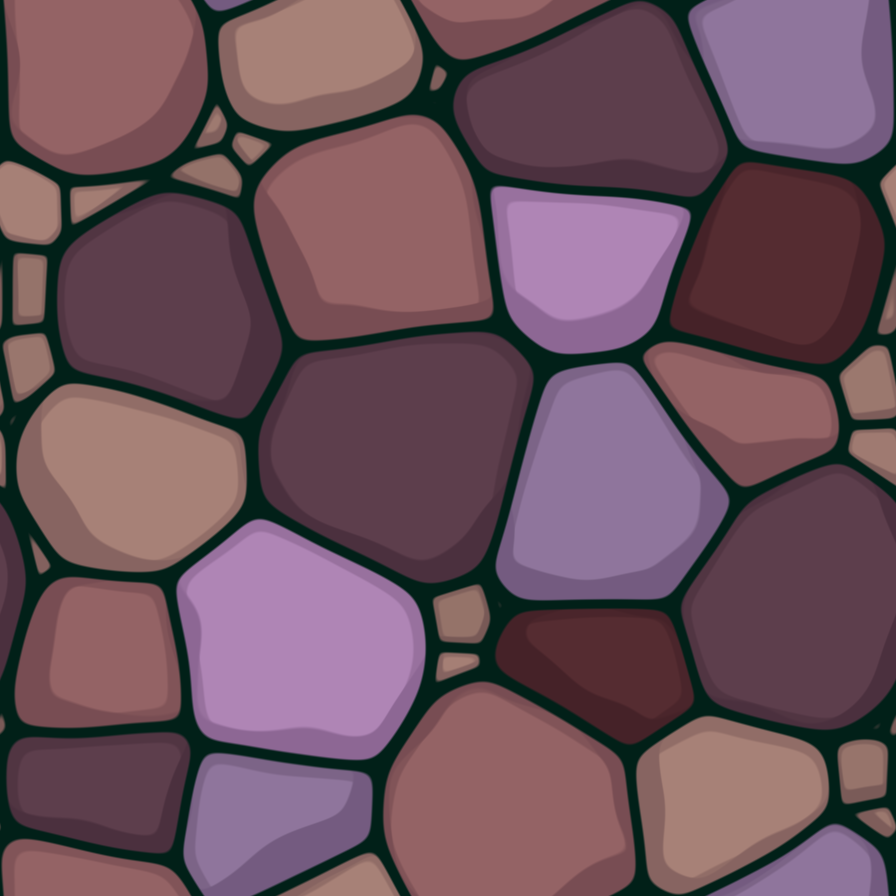
Give the GLSL for this texture, as a three.js fragment shader.

```glsl
varying vec2 vUv;

// Layout, in canvas units
const vec2 STONE_GRID = vec2(4.0, 5.0);
const vec2 PEBBLE_GRID = vec2(11.0);
const float JITTER = 0.64;
const vec2 STONE_WEIGHT = vec2(0.015, 0.031); // squared radius, min and max
const float PEBBLE_WEIGHT = 0.001;
const float WARP = 0.012;
const float WARP_REPEATS = 6.0;

// Edges and shading
const float GAP = 0.0056;
const float RIM = 0.011;
const float SHADOW_REACH = 0.032;
const float SHADOW_WOBBLE = 0.034;
const float SHADOW_REPEATS = 8.0;
const float ROUNDING = 0.0065;
const float PEBBLE_SCALE = 0.42;
const float SOFTNESS = 0.0016;

// Colours
const vec3 GROUT = vec3(0.005, 0.125, 0.095);
const vec3 PLUM = vec3(0.365, 0.243, 0.298);
const vec3 LAVENDER = vec3(0.560, 0.460, 0.610);
const vec3 ROSE = vec3(0.582, 0.388, 0.396);
const vec3 ORCHID = vec3(0.685, 0.520, 0.710);
const vec3 TAN = vec3(0.655, 0.505, 0.465);
const vec3 BROWN = vec3(0.335, 0.172, 0.192);
const vec3 RIM_TINT = vec3(0.87, 0.85, 0.87);
const vec3 SHADOW_TINT = vec3(0.81, 0.78, 0.82);

vec2 hash2(vec2 p) {
  vec3 q = fract(p.xyx * vec3(0.1031, 0.1030, 0.0973));
  q += dot(q, q.yzx + 33.33);
  return fract((q.xx + q.yz) * q.zy);
}

vec2 wrapCell(vec2 cell, vec2 grid) {
  return floor(mod(cell + 0.5, grid));
}

// Gradient noise that wraps after a whole number of cells
float cornerSlope(vec2 cell, vec2 offset, float repeats, float seed) {
  float angle = 6.2832 * hash2(wrapCell(cell, vec2(repeats)) + seed).x;
  return dot(vec2(cos(angle), sin(angle)), offset);
}

float noise(vec2 uv, float repeats, float seed) {
  vec2 p = uv * repeats, c = floor(p), f = p - c;
  vec2 u = f * f * f * (f * (f * 6.0 - 15.0) + 10.0), e = vec2(1.0, 0.0);
  return mix(
    mix(cornerSlope(c, f, repeats, seed), cornerSlope(c + e, f - e, repeats, seed), u.x),
    mix(cornerSlope(c + e.yx, f - e.yx, repeats, seed), cornerSlope(c + 1.0, f - 1.0, repeats, seed), u.x),
    u.y);
}

// Layer 0 holds stones, layer 1 pebbles
vec2 layerGrid(int layer) {
  return layer == 0 ? STONE_GRID : PEBBLE_GRID;
}

// Site position in xy, power weight in z
vec3 siteAt(vec2 cell, int layer) {
  vec2 grid = layerGrid(layer);
  vec2 key = wrapCell(cell, grid) + 7.3 + 31.7 * float(layer);
  vec2 position = (cell + 0.5 + JITTER * (hash2(key) - 0.5)) / grid;
  float pick = hash2(key + 53.1).x;
  float weight = layer == 0 ? mix(STONE_WEIGHT.x, STONE_WEIGHT.y, pick) : PEBBLE_WEIGHT * pick;
  return vec3(position, weight);
}

float power(vec2 p, vec3 site) {
  vec2 d = p - site.xy;
  return dot(d, d) - site.z;
}

// Deals the colours out in fixed shares, keeping neighbours apart
vec3 stoneColour(vec2 id) {
  float slot = floor(mod(5.0 * id.x + 8.0 * id.y + 0.5, 20.0));
  if (slot < 5.0) return PLUM;
  if (slot < 8.0) return LAVENDER;
  if (slot < 13.0) return ROSE;
  if (slot < 15.0) return ORCHID;
  return slot < 18.0 ? TAN : BROWN;
}

void main() {
  vec2 p = vUv + WARP * vec2(noise(vUv, WARP_REPEATS, 3.7), noise(vUv, WARP_REPEATS, 19.1));

  // Owner of this point in the weighted cell diagram
  vec3 owner = vec3(0.0);
  vec2 ownerCell = vec2(0.0);
  float nearest = 1e5, isPebble = 0.0;
  for (int layer = 0; layer < 2; layer++)
    for (int y = -2; y <= 2; y++)
      for (int x = -2; x <= 2; x++) {
        vec2 cell = floor(p * layerGrid(layer)) + vec2(float(x), float(y));
        vec3 site = siteAt(cell, layer);
        float d = power(p, site);
        if (d < nearest) { nearest = d; owner = site; ownerCell = cell; isPebble = float(layer); }
      }

  // Rounded distance to the border, and one pulled inward on the shaded side
  vec2 id = wrapCell(ownerCell, isPebble > 0.5 ? PEBBLE_GRID : STONE_GRID);
  float scale = mix(1.0, PEBBLE_SCALE, isPebble), k = ROUNDING * scale;
  float angle = 1.8 * (hash2(id + 91.7).x - 0.5);
  vec2 shadeDir = vec2(sin(angle), -cos(angle));
  float edgeSum = 1e-20, shadeSum = 1e-20;
  for (int layer = 0; layer < 2; layer++)
    for (int y = -2; y <= 2; y++)
      for (int x = -2; x <= 2; x++) {
        vec3 site = siteAt(floor(p * layerGrid(layer)) + vec2(float(x), float(y)), layer);
        vec2 across = site.xy - owner.xy;
        float span = length(across);
        if (span < 1e-4) continue;
        float border = (power(p, site) - nearest) / (2.0 * span);
        float pull = SHADOW_REACH * scale * max(dot(across / span, shadeDir), 0.0);
        edgeSum += exp(-border / k);
        shadeSum += exp((pull - border) / k);
      }
  float edge = -k * log(edgeSum) - GAP;
  float shade = -k * log(shadeSum) - GAP + SHADOW_WOBBLE * scale * noise(vUv, SHADOW_REPEATS, 41.3);

  // Flat face, thin rim, broad shadow, then grout
  vec3 face = isPebble > 0.5 ? TAN * mix(0.88, 1.0, hash2(id + 5.9).y) : stoneColour(id);
  float rimWidth = RIM * scale * (1.0 + 0.8 * noise(vUv, SHADOW_REPEATS, 67.9));
  vec3 tint = mix(RIM_TINT, vec3(1.0), smoothstep(-SOFTNESS, SOFTNESS, edge - rimWidth));
  tint = mix(SHADOW_TINT, tint, smoothstep(-SOFTNESS, SOFTNESS, shade));
  gl_FragColor = vec4(mix(GROUT, face * tint, smoothstep(-SOFTNESS, SOFTNESS, edge)), 1.0);
}
```
